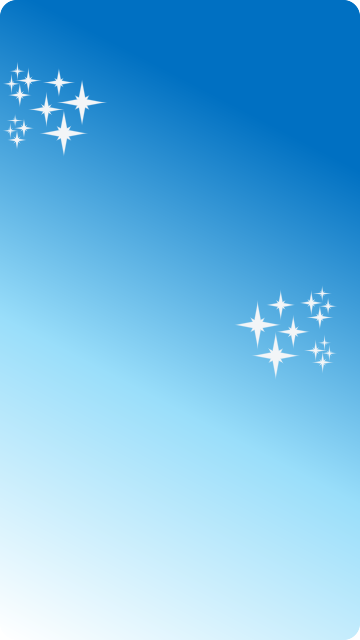
Write a Shadertoy shader that draws this background.

```glsl
// A rounded card with a slanted sky gradient, deep blue to cyan to white,
// and two mirrored clusters of sparkles. Each cluster repeats one group of
// four stars at three scales; every star is a pair of crossed-ray distances.

// Signed distance to a four-pointed star with the given ray length and core.
float fourRays(vec2 q, float len, float core) {
    q = abs(q);
    if (q.y > q.x) q = q.yx;
    vec2 edgeNormal = normalize(vec2(core, len - core));
    return dot(q - vec2(len, 0.0), edgeNormal);
}

// Long upright rays joined with short diagonal ones.
float sparkle(vec2 q) {
    vec2 diagonal = vec2(q.x + q.y, q.x - q.y) * 0.7071;
    return min(fourRays(q, 1.0, 0.16), fourRays(diagonal, 0.44, 0.12));
}

// Four stars around the group centre: offset in xy, size in z.
float starGroup(vec2 q) {
    vec3 stars[4] = vec3[4](vec3(-0.18, -1.12, 0.60), vec3(0.89, -0.20, 1.0),
                            vec3(-0.76, 0.12, 0.68), vec3(0.05, 1.22, 1.0));
    float d = 1e3;
    for (int i = 0; i < 4; i++) {
        vec3 s = stars[i];
        d = min(d, sparkle((q - s.xy) / s.z) * s.z);
    }
    return d;
}

// One large group beside two small ones.
float cluster(vec2 p) {
    vec3 groups[3] = vec3[3](vec3(0.1745, 0.2955, 0.060),
                             vec3(0.0536, 0.2285, 0.0283),
                             vec3(0.0461, 0.3590, 0.023));
    float d = 1e3;
    for (int i = 0; i < 3; i++) {
        vec3 g = groups[i];
        d = min(d, starGroup((p - g.xy) / g.z) * g.z);
    }
    return d;
}

vec3 skyColor(float depth) {
    vec3 deepBlue = vec3(0.0, 0.44, 0.76);
    vec3 cyan = vec3(0.60, 0.87, 0.98);
    vec3 sky = mix(deepBlue, cyan, clamp((depth + 0.046) / 0.922, 0.0, 1.0));
    return mix(sky, vec3(1.0), clamp((depth - 0.876) / 0.887, 0.0, 1.0));
}

void mainImage(out vec4 fragColor, in vec2 fragCoord) {
    // Card space: unit width, y measured down from the top edge
    vec2 uv = fragCoord / iResolution.xy;
    vec2 card = vec2(1.0, 1.77);
    vec2 p = vec2(uv.x, 1.0 - uv.y) * card;
    float pixel = 1.0 / iResolution.x;

    // Slanted sky
    vec3 color = skyColor(p.y - 0.52 * p.x);

    // Sparkles: the right half shows the left cluster mirrored and lowered
    vec2 folded = p.x > 0.5 ? vec2(0.9435 - p.x, p.y - 0.615) : p;
    float stars = 1.0 - smoothstep(-0.8 * pixel, 0.8 * pixel, cluster(folded));
    color = mix(color, vec3(0.95, 0.96, 0.97), stars);

    // Rounded corners on white
    float radius = 0.046;
    vec2 corner = abs(p - 0.5 * card) - 0.5 * card + radius;
    float outside = length(max(corner, 0.0)) - radius;
    color = mix(color, vec3(1.0), smoothstep(-0.5 * pixel, 0.5 * pixel, outside));

    fragColor = vec4(color, 1.0);
}
```
